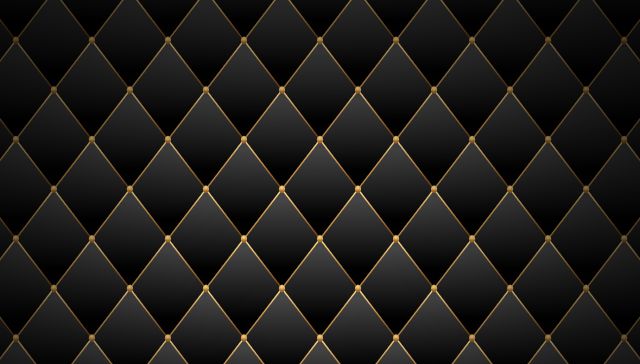
A Shadertoy shader for this pattern:

```glsl
// Black quilted diamonds with shaded faces, thin gold seams and gold studs.

const vec2 PERIOD = vec2(0.2089, 0.2726);   // diamond size, in canvas heights
const float STUD_ROW = 0.6164;              // height of one row of studs
const float SEAM_HALF_WIDTH = 0.0020;
const vec2 STUD_RADII = vec2(0.0084, 0.0102);

const vec3 PALE_GOLD = vec3(1.00, 0.86, 0.54);
const vec3 GOLD = vec3(0.82, 0.61, 0.30);
const vec3 BROWN = vec3(0.46, 0.27, 0.10);

// Share of a pixel lying inside a shape of signed distance d.
float coverage(float d, float pixel) {
    return clamp(0.5 - d / pixel, 0.0, 1.0);
}

// Grey face: light at the top corner (height 1), black near the bottom.
vec3 faceColor(float height) {
    return vec3(0.27) * clamp((height - 0.2) / 0.7, 0.0, 1.0) + 0.004;
}

// Seam colour from its upper stud (t = 0) to its lower stud (t = 1).
vec3 seamColor(float t, vec3 lowerColor) {
    vec3 upper = mix(PALE_GOLD, GOLD, smoothstep(0.0, 0.5, t));
    return mix(upper, lowerColor, smoothstep(0.3, 1.0, t));
}

// Rounded metal: pale crown, orange-brown underside.
vec3 studColor(vec2 q) {
    vec3 metal = mix(vec3(0.62, 0.39, 0.14), vec3(0.90, 0.72, 0.40),
                     smoothstep(-0.9, 0.5, q.y));
    float shine = smoothstep(0.8, 0.0, length(q - vec2(-0.1, 0.3)));
    return metal + vec3(0.10, 0.10, 0.08) * shine;
}

// Soft light, strongest below the middle and fading to the upper corners.
float spotlight(vec2 p) {
    float d = length((p - vec2(-0.04, 0.30)) * vec2(0.95, 1.0));
    return 1.0 - 0.72 * smoothstep(0.15, 1.15, d);
}

void mainImage(out vec4 fragColor, in vec2 fragCoord) {
    float pixel = 1.0 / iResolution.y;
    vec2 p = vec2(fragCoord.x - 0.5 * iResolution.x, fragCoord.y) * pixel;

    // Diagonal coordinates: seams at whole numbers, studs where both are whole.
    vec2 grid = (p - vec2(0.0, STUD_ROW)) / PERIOD;
    vec2 diagonal = vec2(grid.x + grid.y, grid.y - grid.x);
    vec2 cell = fract(diagonal);
    vec2 nearest = diagonal - floor(diagonal + 0.5);

    vec3 color = faceColor(0.5 * (cell.x + cell.y));

    // Seams falling to the right darken more than those falling to the left.
    vec2 seam = abs(nearest) / length(1.0 / PERIOD) - SEAM_HALF_WIDTH;
    color = mix(color, seamColor(1.0 - cell.y, BROWN), coverage(seam.x, pixel));
    color = mix(color, seamColor(1.0 - cell.x, GOLD * 0.85), coverage(seam.y, pixel));

    // Oval studs at the crossings.
    vec2 offset = 0.5 * vec2(nearest.x - nearest.y, nearest.x + nearest.y) * PERIOD;
    vec2 q = offset / STUD_RADII;
    float stud = (length(q) - 1.0) * STUD_RADII.x;
    color = mix(color, studColor(q), coverage(stud, pixel));

    fragColor = vec4(color * spotlight(p), 1.0);
}
```
